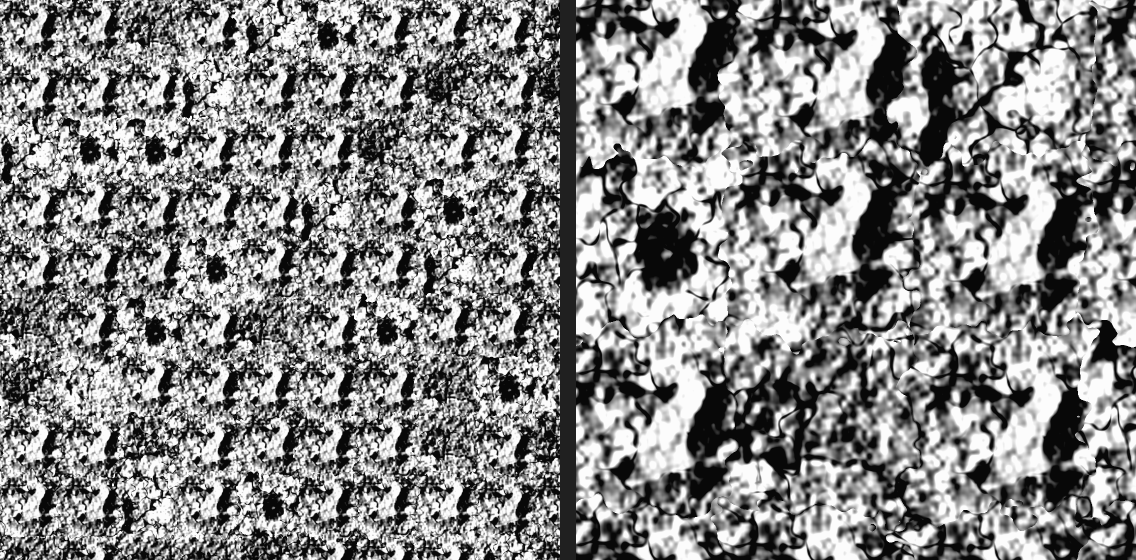
Left: the whole. Right: its middle third, enlarged.
Write a WebGL 2 fragment shader that draws this texture.

```glsl
#version 300 es
precision highp float;

uniform vec2 u_resolution;
out vec4 outColor;

const float REPEATS = 9.42;        // patches across and down
const float SEAM_RAGGED = 0.2;     // wander of patch borders
const float JITTER = 0.14;         // shift of the motif inside a patch
const float LUMP_SHARE = 0.64;     // patches with a bright knob
const float DARK_SHARE = 0.17;     // patches with a dark striped plate
const float BASE_TONE = 0.69;
const float GRAIN_GAIN = 2.6;
const float CRACK_WIDTH = 0.17;
const vec2 LUMP_TOP = vec2(0.70, 0.27);
const vec2 LUMP_FOOT = vec2(0.56, 0.64);
const vec2 SHADOW_SHIFT = vec2(0.17, 0.07);
const vec3 INK = vec3(0.03);
const vec3 CHALK = vec3(0.99);
const int SAMPLES = 2;             // antialiasing grid side

float hash(vec2 p) {
    vec3 q = fract(p.xyx * vec3(0.1031, 0.1030, 0.0973));
    q += dot(q, q.yzx + 33.33);
    return fract((q.x + q.y) * q.z);
}

vec2 hash2(vec2 p) {
    return vec2(hash(p), hash(p + 41.7));
}

float noise(vec2 p) {
    vec2 i = floor(p), f = fract(p);
    f = f * f * (3.0 - 2.0 * f);
    float top = mix(hash(i), hash(i + vec2(1, 0)), f.x);
    float bottom = mix(hash(i + vec2(0, 1)), hash(i + 1.0), f.x);
    return mix(top, bottom, f.y);
}

// Crusty detail, centred on zero
float grain(vec2 p) {
    float sum = 0.0, weight = 0.4;
    for (int i = 0; i < 3; i++) {
        sum += weight * (noise(p) - 0.5);
        p = p * 2.03 + 13.1;
        weight *= 0.85;
    }
    return sum;
}

// Gap between the two nearest Voronoi seeds: zero on the cracks
float crackle(vec2 p) {
    vec2 home = floor(p);
    float nearest = 9.0, second = 9.0;
    for (int y = -1; y <= 1; y++)
    for (int x = -1; x <= 1; x++) {
        vec2 cell = home + vec2(x, y);
        float d = length(cell + hash2(cell) - p);
        second = min(second, max(nearest, d));
        nearest = min(nearest, d);
    }
    return second - nearest;
}

// Tapered capsule, wide at the foot
float lumpDistance(vec2 p) {
    vec2 axis = LUMP_FOOT - LUMP_TOP;
    float t = clamp(dot(p - LUMP_TOP, axis) / dot(axis, axis), 0.0, 1.0);
    return length(p - LUMP_TOP - axis * t) - mix(0.08, 0.155, t);
}

float boxDistance(vec2 p, vec2 low, vec2 high) {
    vec2 d = max(low - p, p - high);
    return max(d.x, d.y);
}

float barkTone(vec2 p) {
    // Ragged patch borders
    vec2 wander = vec2(noise(p * 7.0), noise(p * 7.0 + 57.3)) - 0.5;
    wander += 0.5 * (vec2(noise(p * 19.0), noise(p * 19.0 + 31.9)) - 0.5);
    vec2 ragged = p + SEAM_RAGGED * wander;
    vec2 cell = floor(ragged);
    vec2 q = p - cell + JITTER * (hash2(cell + 5.0) - 0.5);

    // Kind of patch and its shared detail
    float kind = hash(cell + 19.0);
    bool isLump = kind < LUMP_SHARE;
    bool isDark = kind > 1.0 - DARK_SHARE;
    float seed = 20.0 + (isLump ? 0.0 : 17.0 * floor(1.0 + 3.0 * hash(cell + 83.0)));
    vec2 rough = vec2(noise(q * 11.0 + seed), noise(q * 11.0 + seed + 9.4)) - 0.5;
    vec2 w = q + 0.13 * rough;
    float crust = grain(q * vec2(8.5, 7.5) + seed);
    float relief = crust - grain((q + vec2(0.035, 0.02)) * vec2(8.5, 7.5) + seed);
    float tone = BASE_TONE + GRAIN_GAIN * (0.75 * crust + 0.55 * relief);

    // Grey shelf with a black ledge beneath
    vec2 plateEnd = isDark ? vec2(0.88, 0.66) : vec2(0.54, 0.29);
    float plate = boxDistance(w, vec2(0.06, 0.02), plateEnd);
    float inside = smoothstep(0.03, -0.03, plate);
    float stripes = noise(q * vec2(23.0, 4.0) + seed) - 0.5;
    if (isLump || isDark) {
        tone += inside * ((isDark ? -0.36 : -0.24) + 0.45 * stripes);
        float ledge = smoothstep(0.045, 0.01, abs(w.y - plateEnd.y - 0.02));
        tone -= 0.75 * ledge * smoothstep(0.06, 0.02, plate);
    } else {
        // Pale upright columns split by fissures
        float column = noise(w * vec2(6.0, 1.8) + seed);
        tone += 0.17 - 1.1 * smoothstep(0.36, 0.16, column);
    }

    // Broken cracks between crumbs
    float gap = crackle(w * vec2(4.6, 4.1) + seed);
    float broken = smoothstep(0.28, 0.62, noise(q * 4.0 + seed + 3.7));
    tone -= 0.9 * broken * smoothstep(CRACK_WIDTH, 0.0, gap);

    // Bright knob and the shadow to its right
    if (isLump) {
        float body = smoothstep(0.035, -0.03, lumpDistance(w));
        float shadow = smoothstep(0.05, -0.05, lumpDistance(w - SHADOW_SHIFT));
        tone -= 0.95 * shadow * (1.0 - body);
        tone = mix(tone, 0.96 + 1.25 * crust + 0.8 * relief, body);
    }

    // Worn seams and slow change over the sheet
    vec2 border = min(fract(ragged), 1.0 - fract(ragged));
    float seam = smoothstep(0.035, 0.0, min(border.x, border.y));
    tone -= 0.55 * seam * smoothstep(0.45, 0.75, noise(p * 3.0 + 71.0));
    tone += 0.2 * (noise(p * 0.8 + 11.0) - 0.5);
    return clamp(tone, 0.0, 1.0);
}

void main() {
    float tone = 0.0;
    for (int y = 0; y < SAMPLES; y++)
    for (int x = 0; x < SAMPLES; x++) {
        vec2 offset = (vec2(x, y) + 0.5) / float(SAMPLES) - 0.5;
        vec2 uv = (gl_FragCoord.xy + offset) / u_resolution;
        tone += barkTone(vec2(uv.x, 1.0 - uv.y) * REPEATS);
    }
    outColor = vec4(mix(INK, CHALK, tone / float(SAMPLES * SAMPLES)), 1.0);
}
```
